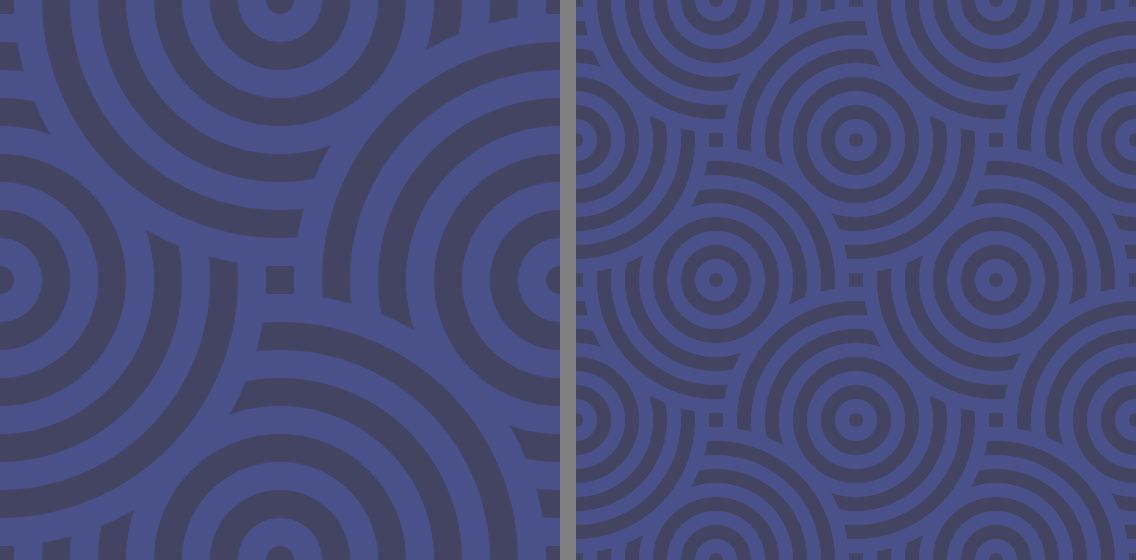
Left, the tile; right, the same tile 2 across and 2 down.
Write a WebGL 1 fragment shader that draws this pattern.

```glsl
precision highp float;
// Interlocking discs of concentric rings in a pinwheel weave, with small squares in the gaps.

uniform vec2 u_resolution;

// Signed distance to a centre dot and four evenly spaced rings.
float ringsDistance(float radius) {
  float nearestRing = 0.1 * min(floor(radius * 10.0 + 0.5), 4.0);
  return abs(radius - nearestRing) - 0.025;
}

float squareDistance(vec2 p) {
  vec2 d = abs(p) - 0.025;
  return length(max(d, 0.0)) + min(max(d.x, d.y), 0.0);
}

void main() {
  vec2 p = gl_FragCoord.xy / u_resolution - 0.5;
  vec2 q = abs(p);

  // Discs sit at the middles of the tile edges; the upper one alternates by quadrant.
  float vertical = length(q - vec2(0.0, 0.5));
  float horizontal = length(q - vec2(0.5, 0.0));
  bool horizontalOnTop = p.x * p.y > 0.0;
  float over = horizontalOnTop ? horizontal : vertical;
  float under = horizontalOnTop ? vertical : horizontal;

  // The upper disc hides the lower rings, including a plain margin around its rim.
  float hiddenRings = max(ringsDistance(under), 0.475 - over);
  float shape = min(ringsDistance(over), hiddenRings);

  // Squares at the tile centre and corners.
  shape = min(shape, min(squareDistance(q), squareDistance(q - 0.5)));

  float pixelsPerUnit = min(u_resolution.x, u_resolution.y);
  float ink = clamp(0.5 - shape * pixelsPerUnit, 0.0, 1.0);
  vec3 blue = vec3(0.29, 0.316, 0.54);
  vec3 slate = vec3(0.263, 0.268, 0.38);
  gl_FragColor = vec4(mix(blue, slate, ink), 1.0);
}
```
